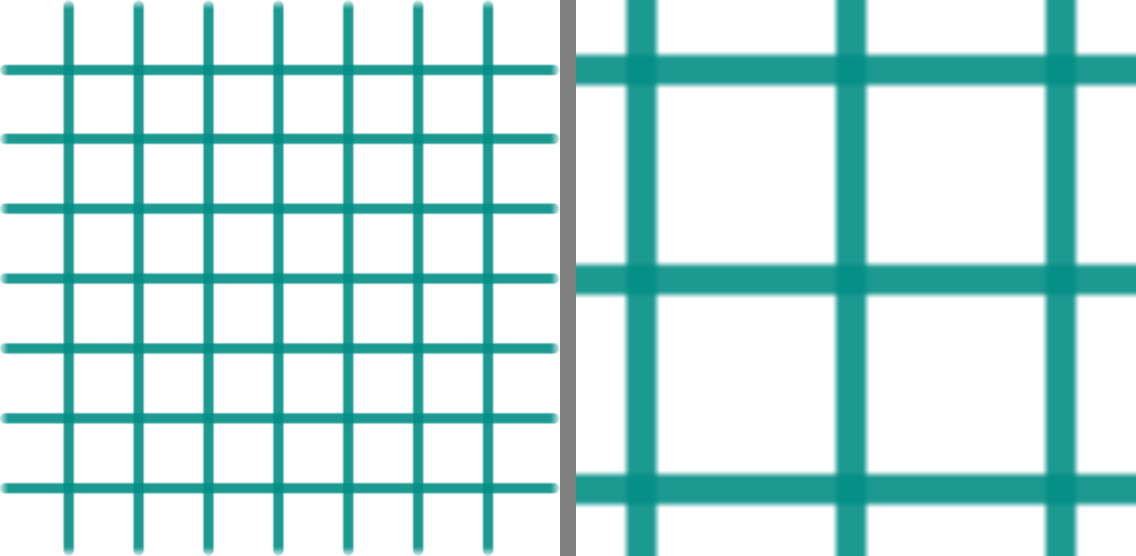
Left: the whole. Right: its middle third, enlarged.
This pattern is drawn by a Shadertoy shader. Its source:

```glsl
#define PITCH 0.1257
#define OUTER 3.0
#define HALF_WIDTH 0.0091
#define SOFTNESS 0.0028
#define GRID_CENTER vec2(0.5007, 0.4990)
#define ROW_SPAN vec2(0.0, 1.0055)
#define COLUMN_SPAN vec2(0.0012, 0.9988)
#define FADE_LENGTH 0.017
#define TOP_ROW_DROP 0.002
#define OPACITY 0.9
#define INK vec3(0.010, 0.556, 0.522)
#define PAPER vec3(1.0)

// Index of the closest line, limited to the lines that exist
float nearestLine(float offset) {
    return clamp(floor(offset / PITCH + 0.5), -OUTER, OUTER);
}

// Coverage of a round-capped stroke whose tips fade out
float stroke(float along, float across, vec2 span, float softness) {
    float tip = min(along - span.x, span.y - along);
    float beyondCap = max(HALF_WIDTH - tip, 0.0);
    float dist = length(vec2(beyondCap, across)) - HALF_WIDTH;
    float body = 1.0 - smoothstep(-softness, softness, dist);
    return body * mix(0.35, 1.0, smoothstep(0.0, FADE_LENGTH, tip));
}

void mainImage(out vec4 fragColor, in vec2 fragCoord) {
    vec2 p = fragCoord / iResolution.y;
    vec2 offset = p - GRID_CENTER;
    float softness = max(SOFTNESS, 0.7 / iResolution.y);

    // Distance to the nearest column and row; the top row sits a little low
    float column = nearestLine(offset.x);
    float row = nearestLine(offset.y);
    float toColumn = offset.x - column * PITCH;
    float toRow = offset.y - row * PITCH + TOP_ROW_DROP * step(OUTER - 0.5, row);

    // Translucent layers darken where they cross
    float vertical = stroke(p.y, toColumn, COLUMN_SPAN, softness);
    float horizontal = stroke(p.x, toRow, ROW_SPAN, softness);
    vec3 color = mix(PAPER, INK, OPACITY * vertical);
    color = mix(color, INK, OPACITY * horizontal);

    fragColor = vec4(color, 1.0);
}
```
